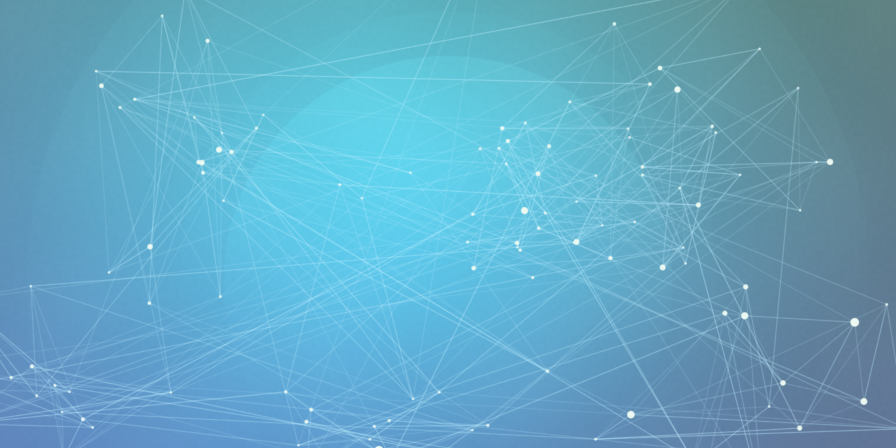
Write a WebGL 2 fragment shader that draws this background.

```glsl
#version 300 es
precision highp float;
// A network of pale dots joined by thin translucent lines over a soft cyan glow.
// Nodes scatter around a few cluster centres; each links to its own cluster and
// to one random node. Large faint discs and gradient noise shade the backdrop.

uniform vec2 u_resolution;
out vec4 fragColor;

// Backdrop (lengths are in canvas heights)
const vec3 EDGE_LEFT = vec3(0.375, 0.515, 0.665);
const vec3 EDGE_RIGHT = vec3(0.375, 0.465, 0.530);
const vec3 GLOW_COLOR = vec3(0.350, 0.775, 0.900);
const vec2 GLOW_CENTER = vec2(0.85, 0.56);
const vec2 GLOW_SIZE = vec2(0.74, 0.62);
const vec3 HEIGHT_TINT = vec3(-0.01, 0.04, -0.10);
const vec2 DISC_CENTER = vec2(1.00, 0.375);
const vec3 DISC_RADII = vec3(0.50, 0.60, 0.94);
const vec3 DISC_LIFT = vec3(0.035, 0.010, 0.014);
const float MOTTLE = 0.018;
const float GRAIN = 0.010;

// Network
const int GROUPS = 8;
const int NODES = 120;
const int LINKS = 3;
const vec3 LINE_COLOR = vec3(0.74, 0.93, 1.00);
const vec3 DOT_COLOR = vec3(0.93, 0.98, 0.95);
const float LINE_HALF_WIDTH = 0.0011;
const vec2 LINE_ALPHA = vec2(0.13, 0.46);
const vec2 DOT_RADIUS = vec2(0.0026, 0.0060);
const float BIG_DOT_EXTRA = 0.0045;

// Cluster centres (xy) and spreads (z)
const vec3 CLUSTERS[GROUPS] = vec3[](
    vec3(1.22, 0.52, 0.22), vec3(1.64, 0.72, 0.38),
    vec3(0.86, 0.08, 0.24), vec3(0.14, 0.20, 0.28),
    vec3(1.66, 0.16, 0.36), vec3(1.38, 0.66, 0.36),
    vec3(0.34, 0.70, 0.52), vec3(0.80, 0.50, 0.95));

float hash(int index, int salt) {
    uint s = uint(index) * 747796405u + uint(salt) * 2891336453u + 12345u;
    s = ((s >> ((s >> 28u) + 4u)) ^ s) * 277803737u;
    s = (s >> 22u) ^ s;
    return float(s >> 8u) / 16777216.0;
}

vec2 gradientAt(ivec2 cell) {
    float angle = 6.28319 * hash(cell.x + cell.y * 1031, 91);
    return vec2(cos(angle), sin(angle));
}

float gradientNoise(vec2 p) {
    ivec2 c = ivec2(floor(p));
    vec2 f = fract(p);
    vec2 u = f * f * f * (f * (f * 6.0 - 15.0) + 10.0);
    float a = dot(gradientAt(c), f);
    float b = dot(gradientAt(c + ivec2(1, 0)), f - vec2(1, 0));
    float d = dot(gradientAt(c + ivec2(0, 1)), f - vec2(0, 1));
    float e = dot(gradientAt(c + ivec2(1, 1)), f - vec2(1, 1));
    return mix(mix(a, b, u.x), mix(d, e, u.x), u.y);
}

// Smooth coverage of a shape from its signed distance
float cover(float dist, float blur) {
    return 1.0 - smoothstep(-blur, blur, dist);
}

float segmentDistance(vec2 p, vec2 a, vec2 b) {
    vec2 pa = p - a, ba = b - a;
    return length(pa - ba * clamp(dot(pa, ba) / max(dot(ba, ba), 1e-6), 0.0, 1.0));
}

vec2 nodePosition(int i) {
    vec3 cluster = CLUSTERS[i % GROUPS];
    vec2 offset = vec2(hash(i, 1) + hash(i, 2), hash(i, 3) + hash(i, 4)) - 1.0;
    return cluster.xy + cluster.z * offset * vec2(1.15, 0.95);
}

vec3 backdrop(vec2 p, float pixel) {
    vec2 q = (p - GLOW_CENTER) / GLOW_SIZE;
    vec3 color = mix(EDGE_LEFT, EDGE_RIGHT, smoothstep(0.3, 1.9, p.x));
    color = mix(color, GLOW_COLOR, exp(-dot(q, q)));
    color += HEIGHT_TINT * (p.y - 0.5);
    // Nested discs, clearest towards the top
    float d = length(p - DISC_CENTER);
    vec3 discs = vec3(cover(d - DISC_RADII.x, pixel), cover(d - DISC_RADII.y, pixel),
                      cover(d - DISC_RADII.z, pixel));
    color += dot(discs, DISC_LIFT) * smoothstep(0.0, 0.85, p.y) * vec3(0.5, 1.0, 0.9);
    return color + MOTTLE * gradientNoise(p * 3.5) + GRAIN * gradientNoise(p * 95.0);
}

void main() {
    vec2 p = gl_FragCoord.xy / u_resolution.y;
    float pixel = 1.0 / u_resolution.y;
    vec2 nodes[NODES];
    for (int i = 0; i < NODES; i++) nodes[i] = nodePosition(i);

    // Multiply what each line and dot lets through
    float lineGap = 1.0, dotGap = 1.0;
    for (int i = 0; i < NODES; i++) {
        for (int k = 0; k < LINKS; k++) {
            int j = k < LINKS - 1 ? (i + GROUPS * (k + 1)) % NODES : int(hash(i, 7) * float(NODES));
            float strength = hash(i, 10 + k);
            float alpha = mix(LINE_ALPHA.x, LINE_ALPHA.y, strength * strength);
            float d = segmentDistance(p, nodes[i], nodes[j]) - LINE_HALF_WIDTH;
            lineGap *= 1.0 - alpha * cover(d, pixel);
        }
        float size = hash(i, 20);
        float radius = mix(DOT_RADIUS.x, DOT_RADIUS.y, size * size) + BIG_DOT_EXTRA * pow(size, 14.0);
        dotGap *= 1.0 - mix(0.65, 1.0, size) * cover(length(p - nodes[i]) - radius, pixel);
    }

    vec3 color = mix(backdrop(p, pixel), LINE_COLOR, 1.0 - lineGap);
    fragColor = vec4(mix(color, DOT_COLOR, 1.0 - dotGap), 1.0);
}
```
